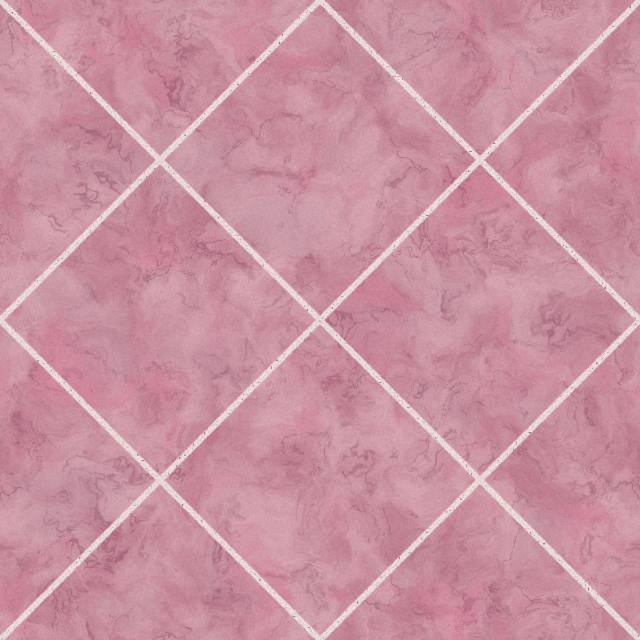
Reproduce this texture procedurally as a Shadertoy shader.

```glsl
// Rose marble tiles laid diagonally, with pale speckled grout lines.

const float TILES = 2.0;            // diagonal grid lines per canvas side
const float GROUT_HALF = 0.0047;    // half width of the grout
const float GROUT_WEAR = 0.0006;    // raggedness of the grout edge
const float WARP = 0.06;            // how far the marble is stirred
const float VEIN_WIDTH = 0.05;      // in units of noise height
const float VEIN_STRENGTH = 0.42;
const float GRAIN = 0.022;

const vec3 DEEP_ROSE = vec3(0.735, 0.475, 0.545);
const vec3 PALE_ROSE = vec3(0.84, 0.645, 0.69);
const vec3 HOT_PINK  = vec3(0.82, 0.48, 0.58);
const vec3 MAUVE     = vec3(0.775, 0.61, 0.66);
const vec3 VEIN      = vec3(0.53, 0.27, 0.36);
const vec3 GROUT     = vec3(0.925, 0.855, 0.85);
const vec3 SPECK     = vec3(0.46, 0.37, 0.39);

// Integer hash of a lattice cell, 0 to 1
float hash(ivec2 cell, int seed) {
    uint h = uint(cell.x) * 1597334677u ^ uint(cell.y) * 3812015801u ^ uint(seed) * 2654435769u;
    h = (h ^ (h >> 15)) * 2246822519u;
    h = (h ^ (h >> 13)) * 3266489917u;
    return float((h ^ (h >> 16)) & 65535u) / 65535.0;
}

// Slope contribution of one lattice corner, wrapped at the canvas edge
float corner(vec2 cell, vec2 offset, float freq, int seed) {
    float angle = 6.28318 * hash(ivec2(mod(cell, freq)), seed);
    return dot(vec2(cos(angle), sin(angle)), offset);
}

// Gradient noise that repeats once per canvas; freq must be whole
float noise(vec2 uv, float freq, int seed) {
    vec2 p = uv * freq, i = floor(p), f = p - i;
    vec2 w = f * f * f * (f * (f * 6.0 - 15.0) + 10.0);
    vec2 e = vec2(1.0, 0.0);
    float low = mix(corner(i, f, freq, seed), corner(i + e, f - e, freq, seed), w.x);
    float high = mix(corner(i + e.yx, f - e.yx, freq, seed),
                     corner(i + 1.0, f - 1.0, freq, seed), w.x);
    return 1.4 * mix(low, high, w.y);
}

// Octaves of noise; a higher gain gives a rougher field
float fbm(vec2 uv, float freq, int octaves, float gain, int seed) {
    float sum = 0.0, amp = 0.55;
    for (int k = 0; k < octaves; k++) {
        sum += amp * noise(uv, freq, seed + k);
        freq *= 2.0;
        amp *= gain;
    }
    return sum;
}

// Crinkled dark threads with a smoky halo, fading in and out
float veins(vec2 uv, float freq, int seed) {
    float height = abs(fbm(uv, freq, 5, 0.62, seed));
    float thread = 1.0 - smoothstep(0.0, VEIN_WIDTH, height);
    float halo = exp(-height * 9.0);
    float presence = smoothstep(-0.2, 0.5, fbm(uv, 9.0, 4, 0.65, seed + 20));
    return presence * (0.75 * thread + 0.4 * halo);
}

vec3 marble(vec2 uv) {
    vec2 warp = vec2(fbm(uv, 7.0, 5, 0.55, 1), fbm(uv, 7.0, 5, 0.55, 11));
    vec2 q = uv + WARP * warp;

    // Broken clouds with pink and mauve patches
    float cloud = fbm(q, 8.0, 6, 0.68, 31);
    vec3 color = mix(DEEP_ROSE, PALE_ROSE, smoothstep(-0.8, 0.6, cloud));
    color = mix(color, HOT_PINK, 0.6 * smoothstep(0.0, 0.6, fbm(q, 6.0, 6, 0.66, 41)));
    color = mix(color, MAUVE, 0.6 * smoothstep(0.0, 0.6, fbm(q, 5.0, 5, 0.62, 51)));

    // Mottled bruises, then veins at two scales
    float bruise = smoothstep(0.2, 0.9, fbm(q, 14.0, 5, 0.7, 61));
    color = mix(color, VEIN, 0.35 * bruise);
    float thread = max(veins(q, 8.0, 71), 0.85 * veins(q.yx, 15.0, 111));
    color = mix(color, VEIN, VEIN_STRENGTH * thread);

    return color + GRAIN * (noise(uv, 251.0, 151) + noise(uv.yx, 397.0, 152));
}

// Distance to the nearest line of the diagonal lattice
float groutDistance(vec2 uv) {
    vec2 diagonal = vec2(uv.x + uv.y, uv.x - uv.y) * TILES;
    vec2 d = abs(fract(diagonal + 0.5) - 0.5) / (TILES * sqrt(2.0));
    return min(d.x, d.y);
}

// Pale mortar with fine mottling and sparse dark grit
vec3 grout(vec2 uv) {
    vec3 color = GROUT + 0.05 * noise(uv, 290.0, 161);
    float pits = smoothstep(0.1, 0.65, noise(uv, 330.0, 171));
    float grit = smoothstep(0.5, 0.75, noise(uv, 230.0, 181));
    color = mix(color, PALE_ROSE, 0.5 * pits);
    return mix(color, SPECK, 0.75 * grit);
}

void mainImage(out vec4 fragColor, in vec2 fragCoord) {
    vec2 uv = fragCoord / iResolution.y;
    float pixel = 1.0 / iResolution.y;

    float edge = groutDistance(uv) - GROUT_HALF + GROUT_WEAR * noise(uv, 190.0, 191);
    float mask = 1.0 - smoothstep(-0.9 * pixel, 0.9 * pixel, edge);

    fragColor = vec4(mix(marble(uv), grout(uv), mask), 1.0);
}
```
